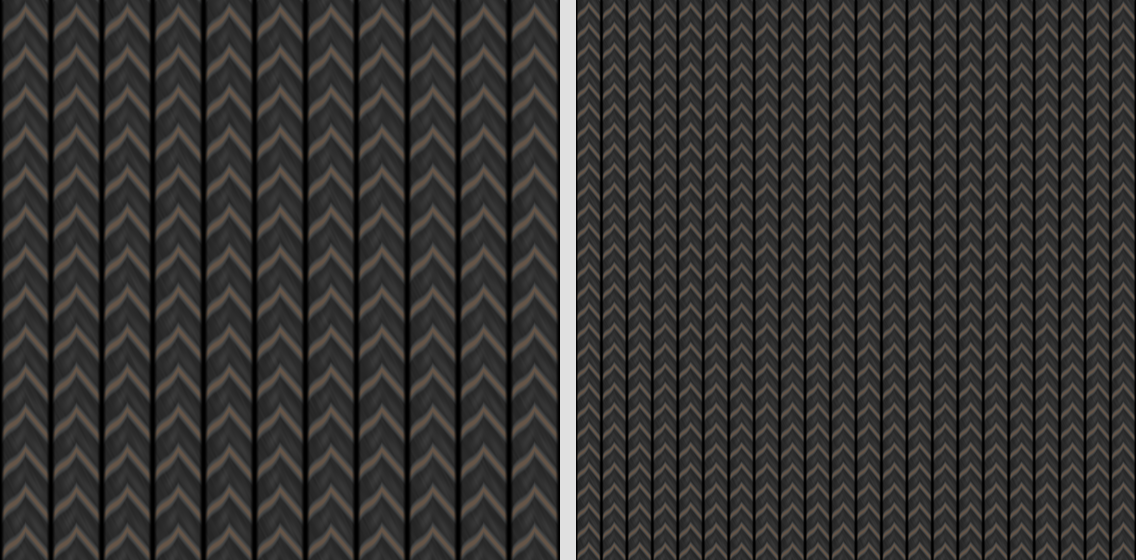
Left: one tile. Right: repeated 2 by 2.
Write a Shadertoy shader that draws this pattern.

```glsl
#define COLUMNS 11.0
#define ROWS 14.0
#define PEAK_HEIGHT 0.76
#define ARM_SLOPE 1.52
#define LEFT_WOBBLE 0.055
#define CORE_WIDTH 0.125
#define HALO_WIDTH 0.23
#define SEAM_WIDTH 0.10
#define STREAK_AMOUNT 0.028
#define CORE_COLOR vec3(0.40, 0.335, 0.28)
#define HALO_COLOR vec3(0.27, 0.28, 0.285)

const float TAU = 6.2831853;

float hash(vec2 p) {
    return fract(sin(dot(p, vec2(127.1, 311.7))) * 43758.5453);
}

// Value noise that wraps after a whole number of lattice cells
float wrappedNoise(vec2 p, vec2 period) {
    vec2 cell = floor(p);
    vec2 f = fract(p);
    f = f * f * (3.0 - 2.0 * f);
    vec2 a = mod(cell, period);
    vec2 b = mod(cell + 1.0, period);
    return mix(mix(hash(a), hash(vec2(b.x, a.y)), f.x),
               mix(hash(vec2(a.x, b.y)), hash(b), f.x), f.y);
}

// Signed offset from the nearest chevron, in row heights
float chevronOffset(vec2 grid, float side) {
    float left = clamp(-side * 2.0, 0.0, 1.0);
    float bend = LEFT_WOBBLE * sin(TAU * left);
    float drop = ARM_SLOPE * abs(side) + bend;
    return fract(grid.y + drop - PEAK_HEIGHT + 0.5) - 0.5;
}

// Soft highlight that repeats along the rows
float sheen(float side, float offset, vec2 center, vec2 size) {
    float dy = fract(offset - center.y + 0.5) - 0.5;
    vec2 d = vec2(side - center.x, dy) / size;
    return exp(-dot(d, d));
}

void mainImage(out vec4 fragColor, in vec2 fragCoord) {
    vec2 uv = fragCoord / iResolution.xy;
    vec2 grid = uv * vec2(COLUMNS, ROWS);
    float side = fract(grid.x) - 0.5;

    // Small drift keeps the rows from being identical
    float drift = wrappedNoise(grid, vec2(COLUMNS, ROWS)) - 0.5;
    float offset = chevronOffset(grid + vec2(0.0, 0.03 * drift), side);

    // Dark cloth with two sheens and fine slanted fibres
    float cloth = 0.155;
    cloth += 0.070 * sheen(side, offset, vec2(-0.12, 0.50), vec2(0.13, 0.20));
    cloth += 0.060 * sheen(side, offset, vec2(0.24, 0.40), vec2(0.20, 0.17));
    vec2 fibre = vec2(dot(uv, vec2(264.0, 132.0)), uv.y * 28.0);
    cloth += STREAK_AMOUNT * (wrappedNoise(fibre, vec2(132.0, 28.0)) - 0.5);
    vec3 color = vec3(cloth);

    // Chevron: grey halo around a warm core
    float band = abs(offset);
    color = mix(color, HALO_COLOR, 1.0 - smoothstep(0.10, HALO_WIDTH, band));
    color = mix(color, CORE_COLOR, 1.0 - smoothstep(0.025, CORE_WIDTH, band));

    // Shadowed seams between columns
    float edge = 0.5 - abs(side);
    color *= smoothstep(0.01, SEAM_WIDTH, edge);

    fragColor = vec4(color, 1.0);
}
```
